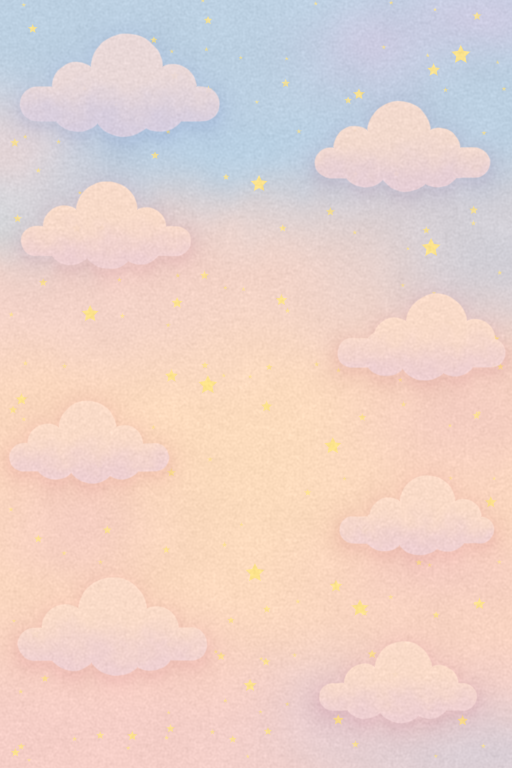
Write a WebGL 1 fragment shader that draws this background.

```glsl
precision highp float;
// Pastel watercolour sky with soft clouds and small yellow stars on grained paper.
uniform vec2 u_resolution;

vec2 hash2(vec2 p) {
  return fract(sin(vec2(dot(p, vec2(127.1, 311.7)), dot(p, vec2(269.5, 183.3)))) * 43758.5);
}

float gradientNoise(vec2 p) {
  vec2 i = floor(p), f = fract(p);
  vec2 u = f * f * (3.0 - 2.0 * f);
  vec2 e = vec2(1.0, 0.0);
  float a = dot(hash2(i) * 2.0 - 1.0, f);
  float b = dot(hash2(i + e) * 2.0 - 1.0, f - e);
  float c = dot(hash2(i + e.yx) * 2.0 - 1.0, f - e.yx);
  float d = dot(hash2(i + 1.0) * 2.0 - 1.0, f - 1.0);
  return mix(mix(a, b, u.x), mix(c, d, u.x), u.y);
}

float fbm(vec2 p) {
  float sum = 0.0, amp = 0.6;
  for (int i = 0; i < 4; i++) {
    sum += amp * gradientNoise(p);
    p = p * 2.03 + 17.0;
    amp *= 0.5;
  }
  return sum;
}

// Soft elliptical stain of pigment
vec3 wash(vec3 col, vec2 p, vec2 center, vec2 size, vec3 tint, float strength) {
  vec2 q = (p - center) / size;
  return mix(col, tint, strength * exp(-dot(q, q)));
}

vec3 sky(vec2 p) {
  vec3 blue = vec3(0.735, 0.815, 0.885), lavender = vec3(0.81, 0.79, 0.88);
  vec3 pink = vec3(0.955, 0.795, 0.765), cream = vec3(0.99, 0.865, 0.735);
  p += 0.10 * vec2(fbm(p * 3.0), fbm(p * 3.0 + 40.0));
  vec3 col = mix(vec3(0.965, 0.81, 0.78), vec3(0.985, 0.845, 0.745), smoothstep(0.06, 0.38, p.y));
  col = mix(col, vec3(0.955, 0.825, 0.785), smoothstep(0.68, 0.92, p.y));
  col = mix(col, blue, smoothstep(0.95, 1.25, p.y));
  col = wash(col, p, vec2(0.50, 0.60), vec2(0.30, 0.27), cream, 0.8);
  col = wash(col, p, vec2(0.15, 0.47), vec2(0.17, 0.10), pink, 0.7);
  col = wash(col, p, vec2(0.92, 0.68), vec2(0.20, 0.10), pink, 0.7);
  col = wash(col, p, vec2(0.88, 0.37), vec2(0.22, 0.10), pink, 0.7);
  col = wash(col, p, vec2(0.00, 1.22), vec2(0.14, 0.10), vec3(0.93, 0.84, 0.83), 0.8);
  col = wash(col, p, vec2(0.00, 1.06), vec2(0.12, 0.08), vec3(0.80, 0.85, 0.87), 0.6);
  col = wash(col, p, vec2(1.00, 0.99), vec2(0.28, 0.14), vec3(0.78, 0.81, 0.86), 0.75);
  col = wash(col, p, vec2(0.50, 1.21), vec2(0.20, 0.07), vec3(0.72, 0.82, 0.90), 0.6);
  col = wash(col, p, vec2(0.73, 1.41), vec2(0.13, 0.09), lavender, 0.8);
  col = wash(col, p, vec2(0.94, 1.48), vec2(0.15, 0.08), lavender, 0.8);
  col = wash(col, p, vec2(0.98, 0.02), vec2(0.38, 0.10), vec3(0.83, 0.81, 0.85), 0.8);
  col = wash(col, p, vec2(0.65, 0.14), vec2(0.12, 0.09), lavender, 0.3);
  return col + 0.03 * fbm(p * 11.0);
}

// Signed distance to a five-pointed star
float starDistance(vec2 p, float radius) {
  float a = abs(mod(atan(p.x, p.y + 1e-5) + 0.6283, 1.2566) - 0.6283);
  return dot(length(p) * vec2(cos(a), sin(a)) - vec2(radius, 0.0), vec2(0.443, 0.896));
}

float starMask(vec2 p, float radius) {
  float edge = 0.5 / u_resolution.x + 0.0003;
  return 1.0 - smoothstep(-edge, edge, starDistance(p, radius));
}

float stars(vec2 p) {
  // Each column holds two large stars
  mat4 large = mat4(0.900, 1.393, 0.506, 1.141, 0.842, 1.016, 0.176, 0.887,
                    0.406, 0.748, 0.650, 0.629, 0.498, 0.381, 0.703, 0.312);
  float mask = 0.0;
  for (int i = 0; i < 4; i++) {
    mask = max(mask, starMask(p - large[i].xy, 0.019));
    mask = max(mask, starMask(p - large[i].zw, 0.017));
  }
  // Scattered stars, shrinking to fine specks layer by layer
  for (int i = 0; i < 3; i++) {
    float layer = float(i), cells = 5.0 + 3.0 * layer;
    vec2 id = floor(p * cells), h = hash2(id + 31.0 * layer);
    float radius = (0.013 - 0.004 * layer) * (0.65 + 0.35 * h.y);
    vec2 q = p - (id + 0.15 + 0.7 * h) / cells;
    mask = max(mask, starMask(q, radius) * step(0.45, hash2(id + 7.0).x) * (0.95 - 0.1 * layer));
  }
  return mask;
}

// Cloud of unit half width; peak shifts the upper lobes sideways
float cloudDistance(vec2 p, float peak) {
  float d = length(vec2(max(abs(p.x) - 0.825, 0.0), p.y)) - 0.175;
  d = min(d, length(p - vec2(peak, 0.34)) - 0.365);
  d = min(d, length(p - vec2(peak - 0.50, 0.17)) - 0.25);
  d = min(d, length(p - vec2(peak + 0.46, 0.16)) - 0.24);
  d = min(d, length(p - vec2(-0.42, 0.00)) - 0.28);
  d = min(d, length(p - vec2(0.04, 0.00)) - 0.33);
  return min(d, length(p - vec2(0.40, -0.01)) - 0.27);
}

// shape: center x, center y, half width, peak
vec3 paintCloud(vec3 col, vec2 p, vec4 shape) {
  vec2 q = (p - shape.xy) / shape.z;
  float d = cloudDistance(q, shape.w) * shape.z + 0.003 * fbm(p * 30.0);
  float below = cloudDistance(q + vec2(0.0, 0.06), shape.w) * shape.z;
  float height = smoothstep(1.1, 1.35, shape.y);
  col *= 1.0 - mix(vec3(0.03, 0.075, 0.055), vec3(0.07, 0.06, 0.02), height) * exp(-max(below, 0.0) / 0.022);
  vec3 top = mix(vec3(0.98, 0.86, 0.785), vec3(0.92, 0.85, 0.85), height);
  vec3 base = mix(vec3(0.93, 0.81, 0.82), vec3(0.83, 0.80, 0.875), height);
  vec3 body = mix(base, top, smoothstep(-0.32, 0.35, q.y + 0.3 * fbm(q * 3.0 + shape.xy * 9.0)));
  body += 0.015 * exp(-abs(d) / 0.006);
  float edge = 0.7 / u_resolution.x + 0.0008;
  return mix(col, body, 0.95 * (1.0 - smoothstep(-edge, edge, d)));
}

void main() {
  vec2 p = gl_FragCoord.xy / u_resolution.y * 1.5;
  vec3 col = mix(sky(p), vec3(0.995, 0.895, 0.54), 0.95 * stars(p));
  mat4 left = mat4(0.234, 1.297, 0.195, 0.07, 0.207, 1.029, 0.166, 0.01,
                   0.174, 0.607, 0.156, -0.02, 0.220, 0.242, 0.185, 0.0);
  mat4 right = mat4(0.786, 1.182, 0.171, -0.04, 0.823, 0.811, 0.164, 0.18,
                    0.814, 0.465, 0.151, 0.14, 0.777, 0.139, 0.154, 0.07);
  for (int i = 0; i < 4; i++) {
    col = paintCloud(col, p, left[i]);
    col = paintCloud(col, p, right[i]);
  }
  // Paper grain
  col += 0.045 * gradientNoise(p * 190.0) + 0.025 * gradientNoise(p * vec2(75.0, 100.0) + 5.0);
  gl_FragColor = vec4(col, 1.0);
}
```
